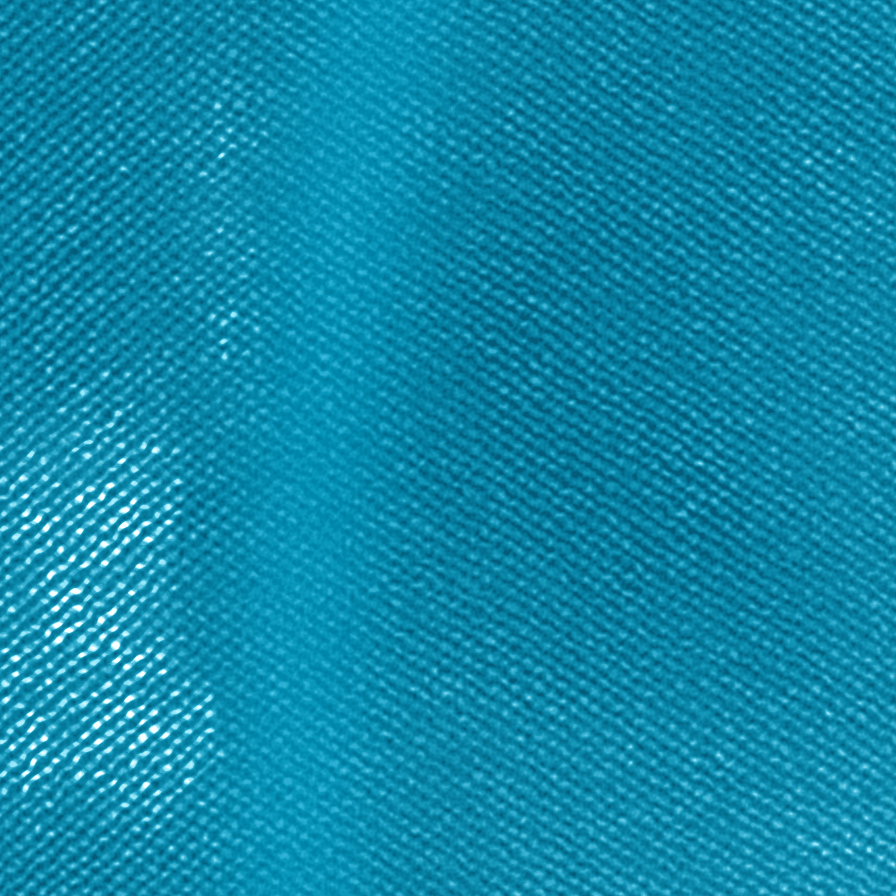
Reproduce this texture procedurally as a WebGL 1 fragment shader.

```glsl
precision highp float;
// Turquoise knitted cloth: fine crossed diagonal ribs, soft folds and a glossy patch at lower left.
uniform vec2 u_resolution;

const float TAU = 6.2831853;
const vec2 FALLING_RIB = vec2(36.0, 58.0); // repeats across and up
const vec2 RISING_RIB = vec2(-45.0, 52.0);

const vec3 DEEP = vec3(0.01, 0.36, 0.48);
const vec3 SHADE = vec3(0.02, 0.48, 0.61);
const vec3 BODY = vec3(0.04, 0.53, 0.66);
const vec3 LIGHT = vec3(0.08, 0.59, 0.72);
const vec3 PALE = vec3(0.20, 0.68, 0.81);
const vec3 GLINT = vec3(0.59, 0.91, 0.98);
const vec3 BAND_TINT = vec3(-0.045, 0.005, 0.015);

float hash(vec2 p) {
  return fract(sin(dot(p, vec2(127.1, 311.7))) * 43758.55);
}

vec2 gradient(vec2 cell) {
  float angle = TAU * hash(cell);
  return vec2(cos(angle), sin(angle));
}

// Gradient noise, roughly -0.7 to 0.7
float noise(vec2 p) {
  vec2 i = floor(p), f = fract(p);
  vec2 w = f * f * f * (f * (f * 6.0 - 15.0) + 10.0);
  vec2 e = vec2(1.0, 0.0);
  float low = mix(dot(gradient(i), f), dot(gradient(i + e.xy), f - e.xy), w.x);
  float high = mix(dot(gradient(i + e.yx), f - e.yx), dot(gradient(i + 1.0), f - 1.0), w.x);
  return mix(low, high, w.y);
}

float fbm(vec2 p) {
  float sum = 0.0, amp = 1.0;
  for (int i = 0; i < 3; i++) {
    sum += amp * noise(p);
    p = p * 2.03 + 17.3;
    amp *= 0.5;
  }
  return sum;
}

float bell(float x, float center, float width) {
  float d = (x - center) / width;
  return exp(-d * d);
}

float span(float x, float from, float to, float soft) {
  return smoothstep(from - soft, from + soft, x) * (1.0 - smoothstep(to - soft, to + soft, x));
}

float rib(float phase) {
  return cos(TAU * phase);
}

// Maps a tone to cloth colour: 0 is a gap, 1 a lit thread, 2 a glint
vec3 clothColor(float tone) {
  vec3 c = mix(DEEP, SHADE, smoothstep(-0.2, 0.28, tone));
  c = mix(c, BODY, smoothstep(0.25, 0.5, tone));
  c = mix(c, LIGHT, smoothstep(0.5, 0.76, tone));
  c = mix(c, PALE, smoothstep(0.76, 1.08, tone));
  c = mix(c, GLINT, smoothstep(1.1, 1.75, tone));
  return mix(c, vec3(0.97, 1.0, 1.0), smoothstep(1.75, 2.4, tone));
}

// Light and dark of the broad folds
float foldTone(vec2 p, float band) {
  float tone = 0.43 + 0.27 * band + 0.09 * fbm(p * 3.0);
  tone -= 0.14 * bell(length((p - vec2(0.66, 0.58)) * vec2(1.0, 0.6)), 0.0, 0.24);
  tone -= 0.07 * smoothstep(0.25, 0.1, p.x) * smoothstep(0.5, 0.8, p.y);
  tone += 0.20 * smoothstep(0.4, 0.0, p.y) * smoothstep(0.3, 0.8, p.x);
  return tone + 0.08 * smoothstep(0.8, 1.0, p.x);
}

// Strength of the gloss: a hard edged patch and a faint trail above it
float glossMask(vec2 p) {
  float ragged = 0.04 * noise(p * 14.0);
  float edge = 0.207 + 0.04 * span(p.y, 0.12, 0.25, 0.03);
  float area = 1.0 - smoothstep(edge - 0.02, edge + 0.005, p.x + ragged * 0.3);
  area *= smoothstep(0.03, 0.18, p.y + ragged) * (1.0 - smoothstep(0.42, 0.63, p.y + ragged));
  area *= 0.6 + 0.4 * bell(p.x, 0.1, 0.09);
  float trail = bell(p.x, 0.25, 0.03) * span(p.y, 0.54, 0.9, 0.06);
  return clamp(area + 0.3 * trail, 0.0, 1.0);
}

void main() {
  vec2 p = gl_FragCoord.xy / u_resolution;

  // Uneven thread paths
  vec2 drift = vec2(noise(p * 6.0), noise(p * 6.0 + 40.0)) * 0.006;
  drift += vec2(noise(p * 60.0), noise(p * 60.0 + 90.0)) * 0.0045;
  vec2 q = p + drift;
  vec2 phase = vec2(dot(q, FALLING_RIB), dot(q, RISING_RIB));
  float falling = rib(phase.x), rising = rib(phase.y);
  float knot = (0.5 + 0.5 * falling) * (0.5 + 0.5 * rising);
  float stitchLuck = hash(floor(phase + 0.5));

  // A worn, smooth band flattens the relief along the fold
  float band = bell(p.x, 0.33 + 0.10 * p.y * p.y, 0.095);
  float gloss = glossMask(p);
  float relief = (1.0 - 0.5 * band) * (1.15 + 0.6 * fbm(p * 7.0 + 5.0));
  float lean = smoothstep(0.4, 0.1, p.x);

  // Falling ribs lead on the right, rising ribs on the left
  float weave = mix(0.25, 0.12, lean) * falling + mix(0.08, 0.24, lean) * rising;
  weave += 0.24 * (knot - 0.25) + 0.42 * (stitchLuck - 0.5) * knot;
  float fiber = 0.34 * noise(p * 130.0) + 0.40 * noise(p * 215.0 + 8.0);

  float tone = foldTone(p, band) + relief * weave + fiber * (1.0 - 0.2 * band);
  float shine = smoothstep(-0.3, 0.8, rising) * (0.5 + 0.5 * smoothstep(-0.6, 0.8, falling));
  float sparkle = 0.5 + 0.9 * stitchLuck * stitchLuck + 0.6 * fbm(p * 18.0);
  tone += gloss * (1.1 * shine * sparkle + 0.16);

  vec3 color = clothColor(tone) + BAND_TINT * band;
  gl_FragColor = vec4(clamp(color, 0.0, 1.0), 1.0);
}
```
